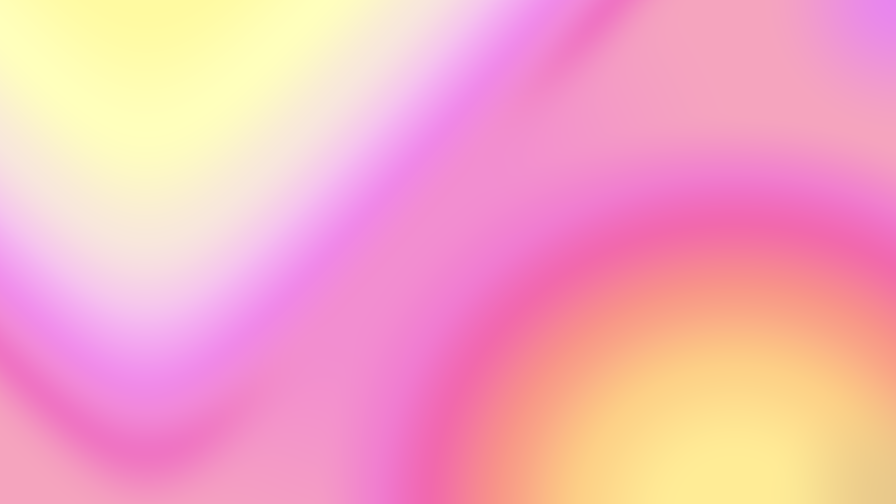
Reproduce this background procedurally as a Shadertoy shader.

```glsl
// Soft blurred gradient: a lemon wedge and an amber disc glowing through pink.

// Blend towards the next colour while the field runs from a to b.
vec3 blendTo(vec3 from, vec3 to, float a, float b, float field) {
    return mix(from, to, smoothstep(a, b, field));
}

void mainImage(out vec4 fragColor, in vec2 fragCoord) {
    // Height is one unit; x is stretched to a 16:9 frame.
    vec2 p = fragCoord / iResolution.xy * vec2(16.0 / 9.0, 1.0);

    // Pink band, turning salmon away from its middle
    float fromMiddle = length(p - vec2(0.76, 0.54));
    vec3 pink = vec3(0.95, 0.555, 0.815);
    vec3 salmon = vec3(0.96, 0.645, 0.745);
    vec3 base = blendTo(pink, salmon, 0.20, 0.78, fromMiddle);

    // Violet tint in the upper right corner
    float cornerDist = length(p - vec2(1.79, 1.01));
    base = blendTo(vec3(0.91, 0.52, 0.94), base, 0.0, 0.29, cornerDist);

    // Rounded wedge hanging from the top left
    float wedge = 1.0 - p.y + length(vec2(0.185, 1.15 * (p.x - 0.29))) - 0.185;

    // Hot pink rim, stronger at both ends of the wedge edge
    float rim = exp(-pow((wedge - 0.89) / 0.085, 2.0));
    rim *= smoothstep(0.25, 0.63, fromMiddle);
    base = mix(base, vec3(0.935, 0.43, 0.76), 0.9 * rim);

    // Wedge colours from the inside out
    vec3 color = blendTo(vec3(1.0, 0.98, 0.63), vec3(1.0, 1.0, 0.74), 0.0, 0.28, wedge);
    color = blendTo(color, vec3(0.97, 0.90, 0.87), 0.25, 0.52, wedge);
    color = blendTo(color, vec3(0.96, 0.73, 0.95), 0.47, 0.68, wedge);
    color = blendTo(color, vec3(0.94, 0.52, 0.92), 0.60, 0.80, wedge);
    color = blendTo(color, base, 0.73, 0.92, wedge);

    // Disc colours at the lower right, from the inside out
    float disc = length((p - vec2(1.458, -0.02)) * vec2(0.95, 1.0));
    vec3 glow = blendTo(vec3(1.0, 0.925, 0.59), vec3(0.99, 0.80, 0.52), 0.10, 0.35, disc);
    glow = blendTo(glow, vec3(0.97, 0.58, 0.53), 0.28, 0.48, disc);
    glow = blendTo(glow, vec3(0.945, 0.40, 0.68), 0.43, 0.60, disc);
    glow = blendTo(glow, vec3(0.94, 0.47, 0.82), 0.56, 0.69, disc);
    color = blendTo(glow, color, 0.63, 0.80, disc);

    // Slight shade in the lower right corner
    float shade = 1.0 - smoothstep(0.0, 0.28, length(p - vec2(1.79, 0.0)));
    color = mix(color, vec3(0.89, 0.78, 0.55), 0.8 * shade);

    fragColor = vec4(color, 1.0);
}
```
